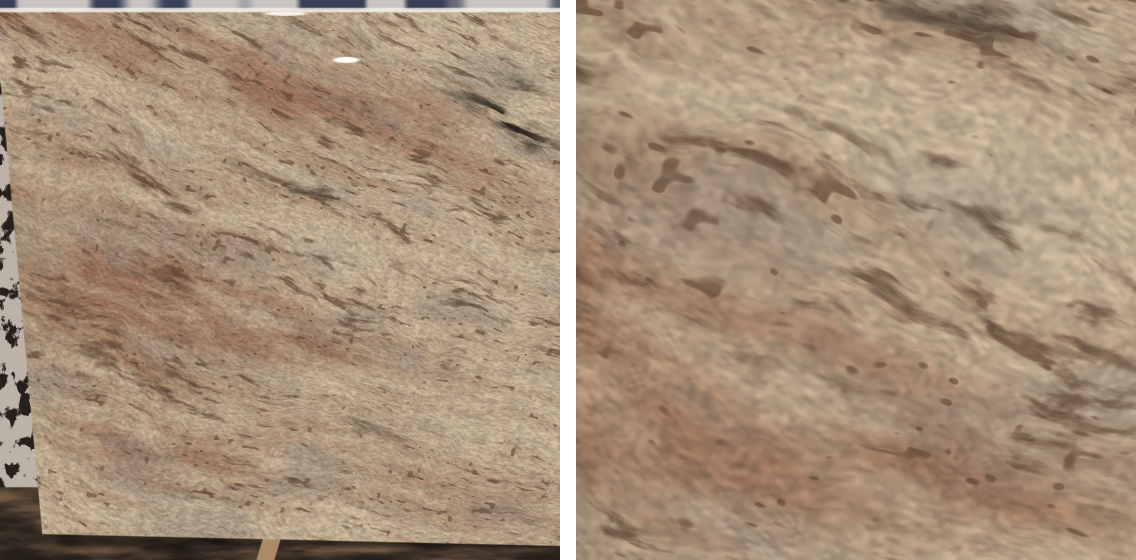
Left, the full canvas; right, a detail of the centre.
Give the GLSL for this texture, as a WebGL 2 fragment shader.

```glsl
#version 300 es
precision highp float;
// A polished granite slab standing in a stone yard: cream and rose mineral bands,
// made of soft stains plus noise stretched along a curved grain direction,
// set before a speckled neighbour slab, a dark floor and a bright top edge.

#define CREAM vec3(0.745, 0.675, 0.570)
#define ROSE vec3(0.590, 0.445, 0.350)
#define UMBER vec3(0.360, 0.260, 0.195)
#define SOOT vec3(0.150, 0.125, 0.100)
#define SLATE vec3(0.560, 0.520, 0.480)
#define GLARE vec3(0.960, 0.940, 0.910)
#define GRAIN_SCALE 105.0
#define GRAIN_CONTRAST 0.17
#define SPECK_AMOUNT 0.60
#define SLAB_TOP 0.982

uniform vec2 u_resolution;
out vec4 fragColor;

float hash(vec2 p) {
  return fract(sin(dot(p, vec2(127.1, 311.7))) * 43758.545);
}

float noise(vec2 p) {
  vec2 i = floor(p), f = fract(p);
  f = f * f * (3.0 - 2.0 * f);
  return mix(mix(hash(i), hash(i + vec2(1, 0)), f.x),
             mix(hash(i + vec2(0, 1)), hash(i + vec2(1, 1)), f.x), f.y);
}

float fbm(vec2 p) {
  float sum = 0.0, amp = 0.5;
  for (int i = 0; i < 5; i++) {
    sum += amp * noise(p);
    p = mat2(1.6, 1.2, -1.2, 1.6) * p + 7.3;
    amp *= 0.5;
  }
  return sum / 0.97;
}

// Soft elongated stain, tilted by the given slope
float stain(vec2 p, vec2 center, vec2 halfSize, float slope) {
  vec2 axis = normalize(vec2(1.0, slope));
  vec2 d = p - center;
  vec2 q = vec2(dot(d, axis), dot(d, vec2(-axis.y, axis.x))) / halfSize;
  return exp(-dot(q, q));
}

vec3 slab(vec2 p) {
  // Curved grain: x runs along the veins, y across them
  vec2 wobble = vec2(fbm(p * 5.0), fbm(p * 5.0 + 19.0)) - 0.5;
  vec2 g = vec2(p.x - 0.4 * p.y, p.y + p.x * (0.28 + 0.32 * p.y)) + 0.07 * wobble;
  vec2 w = p + 0.10 * wobble;
  float streak = fbm(g * vec2(7.0, 34.0));
  float wisp = fbm(g * vec2(22.0, 85.0) + 31.0);

  // Broad rose bands over cream
  float rose = 0.85 * stain(w, vec2(0.47, 0.85), vec2(0.48, 0.085), -0.42)
    + 0.95 * stain(w, vec2(0.17, 0.50), vec2(0.32, 0.17), -0.60)
    + 0.60 * stain(w, vec2(0.54, 0.41), vec2(0.26, 0.045), -0.25)
    + 0.65 * stain(w, vec2(0.24, 0.19), vec2(0.26, 0.050), -0.22)
    + 0.40 * stain(w, vec2(0.85, 0.09), vec2(0.25, 0.060), -0.35)
    + 0.45 * stain(w, vec2(0.05, 0.97), vec2(0.20, 0.060), -0.35);
  rose = min(rose, 1.0) * (0.35 + 0.9 * streak) + 0.9 * (streak - 0.42);
  vec3 col = mix(CREAM, ROSE, clamp(rose, 0.0, 1.0));

  // Grey clouds and thin brown wisps
  float grey = smoothstep(0.50, 0.75, fbm(g * vec2(6.0, 14.0) + 53.0));
  col = mix(col, SLATE, 0.45 * grey);
  float wispZone = smoothstep(0.40, 0.65, fbm(g * vec2(5.0, 12.0) + 71.0));
  col = mix(col, UMBER, 0.55 * smoothstep(0.56, 0.78, wisp) * (0.3 + wispZone));

  // Strong mineral veins, broken up by the wisps
  float brown = stain(w, vec2(0.29, 0.66), vec2(0.10, 0.020), -0.75)
    + stain(w, vec2(0.11, 0.45), vec2(0.10, 0.025), -0.60)
    + 0.7 * stain(w, vec2(0.29, 0.50), vec2(0.10, 0.020), -0.20)
    + 0.7 * stain(w, vec2(0.23, 0.35), vec2(0.14, 0.025), -0.30);
  col = mix(col, UMBER, min(brown, 1.0) * smoothstep(0.32, 0.75, wisp));
  float dark = stain(w, vec2(0.88, 0.77), vec2(0.11, 0.018), -0.52)
    + 0.5 * stain(w, vec2(0.92, 0.84), vec2(0.04, 0.020), -0.5)
    + 0.5 * stain(w, vec2(0.54, 0.64), vec2(0.08, 0.012), -0.5)
    + 0.4 * stain(w, vec2(0.67, 0.22), vec2(0.06, 0.018), -0.5);
  col = mix(col, SOOT, min(dark, 1.0) * smoothstep(0.30, 0.62, wisp));

  // Fine crystals and scattered dark specks
  float fine = noise(g * GRAIN_SCALE * vec2(1.0, 2.0))
    + noise(g * GRAIN_SCALE * vec2(2.1, 2.9) + 11.0) - 1.0;
  col *= 1.0 + GRAIN_CONTRAST * fine;
  float speck = noise(g * vec2(75.0, 130.0) + 5.0) + 0.5 * (streak - 0.5);
  col = mix(col, UMBER, SPECK_AMOUNT * smoothstep(0.86, 1.0, speck));

  // Lamp reflection on the polish
  float lamp = stain(p, vec2(0.618, 0.893), vec2(0.026, 0.006), 0.0);
  return mix(col, GLARE, smoothstep(0.25, 0.65, lamp) + 0.15 * lamp);
}

vec3 surroundings(vec2 p, float px) {
  // Floor with faint reflections and a shadow under the slab
  float sheen = fbm(p * vec2(9.0, 45.0));
  vec3 floorCol = mix(SOOT, vec3(0.46, 0.36, 0.28), smoothstep(0.25, 0.8, sheen));
  floorCol *= mix(1.0, 0.5, smoothstep(0.08, 0.13, p.x) * smoothstep(0.015, 0.03, p.y));
  float block = smoothstep(0.016 + px, 0.016 - px, abs(p.x - 0.48 - 0.3 * (p.y - 0.02)));
  floorCol = mix(floorCol, vec3(0.67, 0.54, 0.40), block);

  // Speckled neighbour slab on the left
  float blotch = fbm(p * vec2(48.0, 38.0));
  vec3 speckled = mix(vec3(0.74, 0.70, 0.66), SOOT, smoothstep(0.53, 0.63, blotch));
  vec3 col = mix(floorCol, speckled, smoothstep(-px, px, p.y - 0.13));

  // Blurred yard clutter above
  float clutter = noise(vec2(p.x * 16.0, 3.0));
  vec3 yard = mix(vec3(0.22, 0.25, 0.34), vec3(0.78, 0.77, 0.76), smoothstep(0.25, 0.5, clutter));
  return mix(col, yard, smoothstep(-px, px, p.y - 0.94));
}

void main() {
  vec2 p = gl_FragCoord.xy / u_resolution;
  float px = 1.0 / min(u_resolution.x, u_resolution.y);

  // Signed distance inside the slightly skewed slab outline
  float left = p.x - 0.0755 + 0.092 * (p.y - 0.047);
  float bottom = p.y - 0.048 + 0.023 * p.x;
  float inside = min(min(left, bottom), SLAB_TOP - p.y);
  vec3 col = mix(surroundings(p, px), slab(p), smoothstep(-px, px, inside));

  // Bright top edge with a glint
  float edge = smoothstep(0.004 + px, 0.002, abs(p.y - SLAB_TOP));
  float glint = stain(p, vec2(0.51, 0.976), vec2(0.045, 0.005), 0.0);
  col = mix(col, GLARE, max(0.85 * edge, smoothstep(0.3, 0.7, glint)));
  fragColor = vec4(col, 1.0);
}
```
